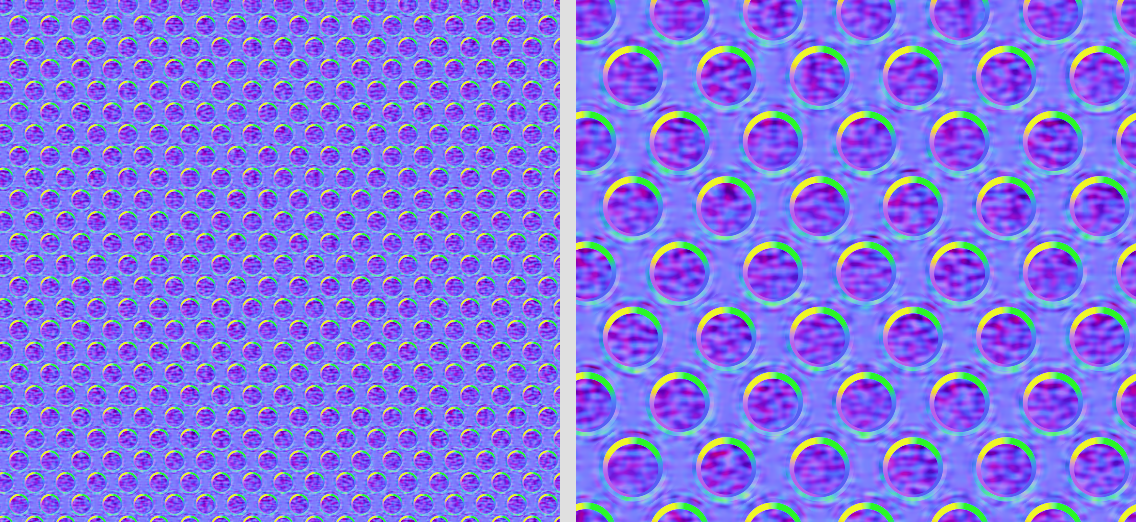
Left: the whole. Right: its middle third, enlarged.
Give the GLSL for this texture map, as a Shadertoy shader.

```glsl
// Tiling normal map of a perforated sheet: staggered round holes with rippled rims.

float hash(vec2 p) {
    vec3 h = fract(vec3(p.xyx) * vec3(0.1031, 0.1030, 0.0973));
    h += dot(h, h.yzx + 33.33);
    return fract((h.x + h.y) * h.z);
}

vec2 gradient(vec2 cell, vec2 period) {
    float angle = 6.2832 * hash(mod(cell, period));
    return vec2(cos(angle), sin(angle));
}

// Gradient noise that wraps after a whole number of cells
float noise(vec2 uv, vec2 period) {
    vec2 p = uv * period;
    vec2 i = floor(p), f = p - i;
    vec2 u = f * f * f * (f * (f * 6.0 - 15.0) + 10.0);
    float a = dot(gradient(i, period), f);
    float b = dot(gradient(i + vec2(1, 0), period), f - vec2(1, 0));
    float c = dot(gradient(i + vec2(0, 1), period), f - vec2(0, 1));
    float d = dot(gradient(i + vec2(1, 1), period), f - vec2(1, 1));
    return mix(mix(a, b, u.x), mix(c, d, u.x), u.y);
}

// Antialiased disc mask
float disc(float r, float radius, float aa) {
    return 1.0 - smoothstep(radius - aa, radius + aa, r);
}

// Offset from the nearest hole centre, in column widths; id names the hole
vec2 nearestHole(vec2 uv, out vec2 id) {
    vec2 p = uv * vec2(18, 24), best = vec2(9);
    float firstRow = floor(p.y - 0.84);
    for (int k = 0; k < 2; k++) {
        float row = firstRow + float(k);
        float x = p.x - 0.11 - 0.5 * (1.0 - mod(row, 2.0));
        float column = floor(x + 0.5);
        vec2 q = vec2(x - column, (p.y - 0.84 - row) * 0.7);
        if (dot(q, q) < dot(best, best)) {
            best = q;
            id = mod(vec2(column, row), vec2(18, 24));
        }
    }
    return best;
}

void mainImage(out vec4 fragColor, in vec2 fragCoord) {
    vec2 uv = fragCoord / iResolution.xy;
    float aa = 9.0 / iResolution.x;
    vec2 id;
    vec2 q = nearestHole(uv, id);
    float r = length(q);
    vec2 dir = q / max(r, 0.001);
    float wear = hash(id + 7.0);
    float upper = smoothstep(-0.15, 0.4, dir.y);

    // Fine ripples, long across for y and long down for x
    vec2 ripple = vec2(noise(uv, vec2(216, 150)), noise(uv, vec2(100, 232)));
    ripple = clamp(ripple * 1.6, -0.6, 0.6);

    // Flat sheet with broken echoes of the rim above and below each hole
    float halo = (1.0 - smoothstep(0.36, 0.52, r)) * (0.35 + 0.65 * abs(dir.y));
    float broken = clamp(0.5 + 1.6 * noise(uv, vec2(67, 61)), 0.0, 1.0);
    float echo = sin((r - 0.36) * 75.0) * 0.5 * halo * broken;
    vec2 slope = vec2(0.0, -0.03) + ripple * (0.07 + vec2(0.5, 0.75) * halo);
    slope += vec2(0.6, -1.0) * dir * echo;

    // Outer lip falls away, brightest under the hole
    vec2 lip = vec2(0.3 * dir.x - 0.1, -0.66 * dir.y) * mix(1.0, 0.4, upper);
    slope = mix(slope, lip + 0.45 * ripple, 0.95 * disc(r, 0.368, aa));

    // Steep inner wall: strong at the top, faint at the bottom
    vec2 wall = vec2(clamp(0.1 - 4.0 * dir.x, -0.66, 0.88), clamp(1.9 * dir.y, -0.5, 0.94));
    wall *= mix(0.5, 1.0, upper);
    slope = mix(slope, wall, disc(r, 0.323, aa));

    // Sloping hole floor set low, so the wall reads as a crescent
    float floorMask = disc(length(q + vec2(0.0, 0.022)), 0.272, aa);
    float scratch = 0.6 + 0.2 * wear + 0.3 * smoothstep(0.0, 0.2, q.y);
    vec2 holeFloor = vec2(0.02 - 0.5 * q.x, -0.47 - 0.4 * q.y) + ripple * vec2(0.7, 1.0) * scratch;
    slope = mix(slope, holeFloor, floorMask);

    // Pack the slope as a normal colour; the floor keeps most of its blue
    float steep = length(slope);
    float blue = 0.99 - mix(0.6, 0.25, floorMask) * steep * steep * steep;
    fragColor = vec4(clamp(vec3(0.5 + 0.5 * slope, max(blue, 0.15)), 0.0, 1.0), 1.0);
}
```
